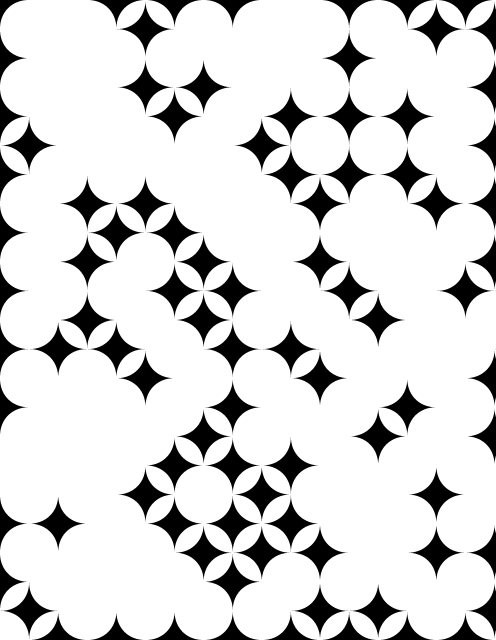
Reproduce this pattern procedurally as a Shadertoy shader.

```glsl
const vec3  PAPER = vec3(1.0);
const vec3  INK = vec3(0.0);
const float ROWS = 22.0;          // grid cells over the canvas height
const float DENSITY = 0.39;       // share of inner sites that hold a star
const float EDGE_DENSITY = 0.74;  // share of border sites that hold a star
const float ROUNDNESS = 2.12;     // 2 = circular arcs, higher = thinner tips
const vec2  SEED = vec2(3.0, 8.0);
const int   SAMPLES = 5;          // antialiasing samples per axis

float hash(vec2 p) {
    return fract(sin(dot(p + SEED, vec2(127.1, 311.7))) * 43758.5453);
}

// Four-pointed star with concave sides, tips one cell from its centre
float star(vec2 offset) {
    vec2 fromCorner = max(1.0 - abs(offset), 0.0);
    vec2 power = pow(fromCorner, vec2(ROUNDNESS));
    return step(1.0, power.x + power.y);
}

// Whether a grid site is occupied; the border is more crowded
float occupied(vec2 site, vec2 gridSize) {
    bool onEdge = any(lessThan(site, vec2(0.5)))
               || any(greaterThan(site, gridSize - 0.5));
    return step(hash(site), onEdge ? EDGE_DENSITY : DENSITY);
}

// Stars sit on the even sites of a checkerboard: two opposite corners per cell
float pattern(vec2 p, vec2 gridSize) {
    vec2 cell = floor(p);
    float odd = mod(cell.x + cell.y, 2.0);
    vec2 siteA = cell + vec2(odd, 0.0);
    vec2 siteB = cell + vec2(1.0 - odd, 1.0);
    return max(star(p - siteA) * occupied(siteA, gridSize),
               star(p - siteB) * occupied(siteB, gridSize));
}

void mainImage(out vec4 fragColor, in vec2 fragCoord) {
    float cellSize = iResolution.y / ROWS;
    vec2 gridSize = vec2(round(iResolution.x / cellSize), ROWS);

    // Average a grid of samples so the needle tips fade out cleanly
    float coverage = 0.0;
    for (int y = 0; y < SAMPLES; y++) {
        for (int x = 0; x < SAMPLES; x++) {
            vec2 jitter = (vec2(x, y) + 0.5) / float(SAMPLES) - 0.5;
            coverage += pattern((fragCoord + jitter) / cellSize, gridSize);
        }
    }
    coverage /= float(SAMPLES * SAMPLES);

    fragColor = vec4(mix(PAPER, INK, coverage), 1.0);
}
```
